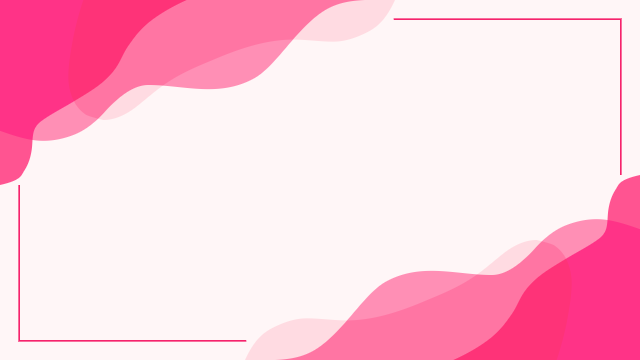
Give the GLSL for this background, as a WebGL 1 fragment shader.

```glsl
precision highp float;
// Pale background with layered pink waves in two opposite corners and a thin broken frame.

uniform vec2 u_resolution;

// Design grid spanning the whole canvas, y pointing down.
const vec2 GRID = vec2(768.0, 432.0);

const vec3 PAPER = vec3(1.0, 0.965, 0.967);
const vec3 BLUSH = vec3(1.0, 0.86, 0.885);
const vec3 PINK = vec3(1.0, 0.56, 0.71);
const vec3 PINK_ON_BLUSH = vec3(1.0, 0.46, 0.64);
const vec3 ROSE = vec3(1.0, 0.33, 0.57);
const vec3 ROSE_ON_PINK = vec3(1.0, 0.20, 0.53);
const vec3 ROSE_ON_ALL = vec3(0.995, 0.20, 0.47);
const vec3 FRAME = vec3(0.96, 0.10, 0.40);

// Rise of one cubic span at two nearby positions t; moves on to the next knot.
// A knot holds position, value and slope.
vec2 rise(vec2 t, inout vec3 knot, vec3 next) {
  float span = next.x - knot.x;
  vec2 s = clamp((t - knot.x) / span, 0.0, 1.0);
  vec2 r = 1.0 - s;
  vec2 delta = (next.y - knot.y) * s * s * (3.0 - 2.0 * s)
             + span * s * r * (knot.z * r - next.z * s);
  knot = next;
  return delta;
}

// Left side of the blush wave: x for a given y.
vec2 blushSide(vec2 y) {
  vec3 k = vec3(0.0, 100.0, -0.33);
  vec2 x = vec2(k.y);
  x += rise(y, k, vec3(50.0, 87.0, -0.18));
  x += rise(y, k, vec3(92.0, 82.0, 0.0));
  x += rise(y, k, vec3(120.0, 88.0, 0.45));
  x += rise(y, k, vec3(137.0, 102.0, 1.3));
  x += rise(y, k, vec3(144.0, 124.0, 4.0));
  return x;
}

// Lower edge of the blush wave: y for a given x.
vec2 blushEdge(vec2 x) {
  vec3 k = vec3(124.0, 144.0, 0.0);
  vec2 y = vec2(k.y);
  y += rise(x, k, vec3(165.0, 127.0, -0.8));
  y += rise(x, k, vec3(195.0, 103.0, -0.72));
  y += rise(x, k, vec3(260.0, 70.0, -0.42));
  y += rise(x, k, vec3(352.0, 47.5, 0.0));
  y += rise(x, k, vec3(400.0, 50.0, 0.0));
  y += rise(x, k, vec3(440.0, 39.0, -0.5));
  y += rise(x, k, vec3(474.0, 0.0, -2.2));
  return y;
}

// Lower edge of the pink wave: y for a given x.
vec2 pinkEdge(vec2 x) {
  vec3 k = vec3(0.0, 157.0, 0.35);
  vec2 y = vec2(k.y);
  y += rise(x, k, vec3(52.0, 169.0, 0.0));
  y += rise(x, k, vec3(88.0, 162.0, -0.38));
  y += rise(x, k, vec3(125.0, 135.0, -1.1));
  y += rise(x, k, vec3(178.0, 102.0, 0.0));
  y += rise(x, k, vec3(250.0, 107.0, 0.0));
  y += rise(x, k, vec3(305.0, 94.0, -0.55));
  y += rise(x, k, vec3(352.0, 47.0, -1.15));
  y += rise(x, k, vec3(395.0, 9.5, -0.5));
  y += rise(x, k, vec3(438.0, 0.0, -0.05));
  return y;
}

// Right edge of the rose wave: x for a given y.
vec2 roseEdge(vec2 y) {
  vec3 k = vec3(0.0, 224.0, -2.2);
  vec2 x = vec2(k.y);
  x += rise(y, k, vec3(25.0, 181.0, -1.3));
  x += rise(y, k, vec3(55.0, 154.0, -0.7));
  x += rise(y, k, vec3(80.0, 140.0, -0.65));
  x += rise(y, k, vec3(102.0, 119.0, -1.3));
  x += rise(y, k, vec3(122.0, 88.0, -1.65));
  x += rise(y, k, vec3(145.0, 50.0, -1.35));
  x += rise(y, k, vec3(160.0, 40.0, -0.2));
  x += rise(y, k, vec3(180.0, 38.0, -0.15));
  x += rise(y, k, vec3(205.0, 29.0, -0.65));
  x += rise(y, k, vec3(222.0, 0.0, -4.5));
  return x;
}

// Smooth coverage of the side below an edge known at two positions one texel apart.
float below(float v, vec2 edge, float texel) {
  float slope = (edge.y - edge.x) / texel;
  float dist = (0.5 * (edge.x + edge.y) - v) / sqrt(1.0 + slope * slope);
  return clamp(dist / texel + 0.5, 0.0, 1.0);
}

// Frame outline, cut open beside the waves; the lower half is the upper one turned round.
float frameMask(vec2 p, float halfWidth, float texel) {
  vec2 q = p.y < 0.5 * GRID.y ? p : GRID - p;
  vec2 d = abs(q - 0.5 * GRID) - vec2(361.0, 193.0);
  float line = min(halfWidth - abs(max(d.x, d.y)), min(q.x - 472.5, 210.0 - q.y));
  return clamp(line / texel + 0.5, 0.0, 1.0);
}

void main() {
  vec2 uv = gl_FragCoord.xy / u_resolution;
  vec2 p = vec2(uv.x, 1.0 - uv.y) * GRID;
  float texel = GRID.y / u_resolution.y;

  // Turn the lower right half onto the upper left one.
  vec2 q = p.x / GRID.x + p.y / GRID.y < 1.0 ? p : GRID - p;
  vec2 xs = q.x + vec2(-0.5, 0.5) * texel;
  vec2 ys = q.y + vec2(-0.5, 0.5) * texel;
  float blush = (1.0 - below(q.x, blushSide(ys), texel)) * below(q.y, blushEdge(xs), texel);
  float pink = below(q.y, pinkEdge(xs), texel);
  float rose = below(q.x, roseEdge(ys), texel);

  // Layer the waves from back to front.
  vec3 color = mix(PAPER, BLUSH, blush);
  color = mix(color, mix(PINK, PINK_ON_BLUSH, blush), pink);
  color = mix(color, mix(ROSE, mix(ROSE_ON_PINK, ROSE_ON_ALL, blush), pink), rose);
  gl_FragColor = vec4(mix(color, FRAME, frameMask(p, 0.95, texel)), 1.0);
}
```
